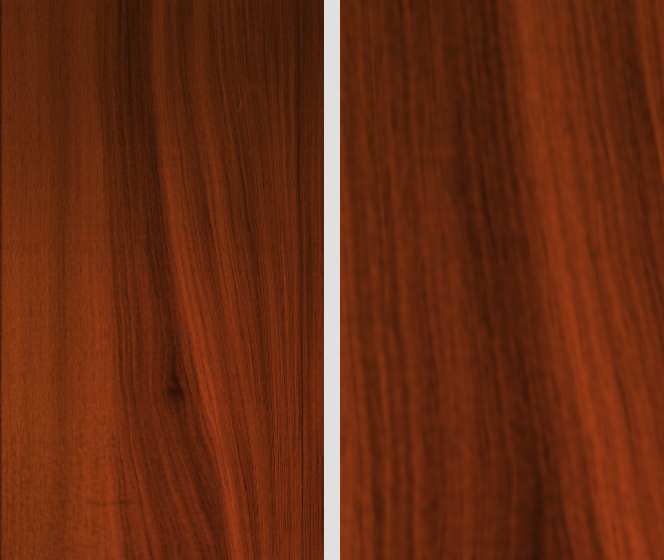
Left, the full canvas; right, a detail of the centre.
Write a WebGL 1 fragment shader that draws this texture.

```glsl
precision highp float;
// Polished red-brown wood board: long grain that leans right towards the foot.
// A bent grain coordinate feeds broad bands, stretched gradient noise streaks,
// thin veins and pores; a soft light field, a knot and growth lines finish it.

uniform vec2 u_resolution;

const vec3 AMBER_WOOD = vec3(1.0, 0.415, 0.14);
const vec3 RED_WOOD = vec3(1.0, 0.375, 0.142);

vec2 hashGradient(vec2 cell) {
  float h = fract(sin(dot(cell, vec2(127.1, 311.7))) * 43758.55);
  return vec2(cos(6.2832 * h), sin(6.2832 * h));
}

// Gradient noise, roughly -0.7 to 0.7
float gradientNoise(vec2 p) {
  vec2 i = floor(p);
  vec2 f = p - i;
  vec2 w = f * f * f * (f * (f * 6.0 - 15.0) + 10.0);
  float a = dot(hashGradient(i), f);
  float b = dot(hashGradient(i + vec2(1.0, 0.0)), f - vec2(1.0, 0.0));
  float c = dot(hashGradient(i + vec2(0.0, 1.0)), f - vec2(0.0, 1.0));
  float d = dot(hashGradient(i + vec2(1.0, 1.0)), f - vec2(1.0, 1.0));
  return mix(mix(a, b, w.x), mix(c, d, w.x), w.y);
}

// Layers of noise, each finer across and along the grain
float streaks(vec2 p, vec2 scale) {
  float sum = 0.0;
  float gain = 1.0;
  for (int k = 0; k < 4; k++) {
    sum += gain * gradientNoise(p * scale + float(k) * 17.3);
    scale *= vec2(1.75, 1.7);
    gain *= 0.95;
  }
  return sum;
}

// Thin dark lines that fade in and out along the grain
float veins(vec2 p, vec2 scale) {
  float ridge = 1.0 - smoothstep(0.0, 0.12, abs(gradientNoise(p * scale)));
  return ridge * smoothstep(-0.1, 0.3, gradientNoise(p * vec2(14.0, 4.0) + 71.0));
}

// Short dark dashes and pale flecks of the open pores
float poreFlecks(vec2 p) {
  float dashes = gradientNoise(p * vec2(125.0, 26.0) + 9.0);
  float flecks = gradientNoise(p * vec2(135.0, 150.0) + 43.0);
  return 0.12 * flecks + 0.12 * dashes - 0.14 * smoothstep(0.15, 0.4, dashes);
}

float bump(float x, float center, float width) {
  float d = (x - center) / width;
  return exp(-d * d);
}

float blob(vec2 p, vec2 center, vec2 size) {
  vec2 d = (p - center) / size;
  return exp(-dot(d, d));
}

// Across-grain coordinate; y runs down the board
float grainCoordinate(vec2 p, vec2 knot) {
  float rise = clamp((p.x - 0.24) / 0.42, 0.0, 1.0);
  float lean = rise * (1.0 - smoothstep(0.76, 0.97, p.x));
  float wander = 0.012 * gradientNoise(p * vec2(3.0, 4.0) + 5.0);
  wander += 0.003 * gradientNoise(p * vec2(9.0, 14.0));
  float detour = 0.4 * (p.x - knot.x) * blob(p, knot, vec2(0.05, 0.05));
  return p.x - 0.25 * pow(p.y, 1.25) * lean + wander - detour;
}

// Broad dark and light bands across the grain
float broadBands(float u, float down) {
  float bands = -0.12 * bump(u, 0.185, 0.03) + 0.09 * bump(u, 0.265, 0.03);
  bands -= 0.11 * smoothstep(0.30, 0.325, u) * (1.0 - smoothstep(0.45, 0.47, u));
  bands -= 0.11 * bump(u, 0.405, 0.04);
  bands -= 0.09 * bump(u, 0.45, 0.01);
  bands += 0.18 * bump(u, 0.495, 0.02);
  bands -= 0.17 * bump(u, 0.56, 0.016);
  bands += 0.10 * bump(u, 0.61, 0.018);
  bands -= 0.17 * bump(u, 0.69, 0.025) * smoothstep(0.1, 0.35, down);
  return bands - 0.3 * bump(u, 0.915, 0.006) - 0.1 * bump(u, 0.95, 0.03);
}

// Faint nested arches of growth lines
float growthArches(vec2 p, vec2 apex) {
  vec2 d = p - apex;
  float arch = d.y - 18.0 * d.x * d.x + 0.02 * gradientNoise(p * 9.0);
  float lines = bump(arch, 0.0, 0.006) + bump(arch, -0.11, 0.007);
  return lines * blob(p, apex + vec2(0.0, 0.04), vec2(0.1, 0.15));
}

// Overall light: dim at the top, glowing at the foot and the left
float lightField(vec2 p) {
  float light = mix(0.305, 0.47, smoothstep(0.0, 0.75, p.y));
  light += 0.05 * (1.0 - smoothstep(0.0, 0.5, p.x));
  light -= 0.03 * smoothstep(0.65, 1.0, p.x);
  light -= 0.05 * blob(p, vec2(0.0, 1.0), vec2(0.2, 0.15));
  return light * (1.0 + 0.05 * gradientNoise(p * vec2(3.0, 5.0) + 31.0));
}

void main() {
  vec2 p = gl_FragCoord.xy / u_resolution;
  p.y = 1.0 - p.y;
  vec2 knot = vec2(0.54, 0.70);
  vec2 grainPoint = vec2(grainCoordinate(p, knot), p.y);

  // Grain is calm on the left and strongly striped elsewhere
  float striped = smoothstep(0.26, 0.38, p.x);
  float mottle = gradientNoise(vec2(p.x * 45.0 + p.y * 20.0, p.y * 110.0 - p.x * 25.0));
  float tone = 1.03 + broadBands(grainPoint.x, p.y) + poreFlecks(grainPoint);
  tone += mix(0.06, 0.19, striped) * streaks(grainPoint, vec2(36.0, 1.1));
  tone -= mix(0.03, 0.17, striped) * veins(grainPoint, vec2(48.0, 1.3));
  tone += 0.12 * mottle * (1.0 - striped) * smoothstep(0.6, 0.9, p.y);
  tone += 0.12 * growthArches(p, vec2(0.78, 0.16));

  // Knot, short cross crack and shaded left edge
  tone -= 0.2 * blob(p, knot, vec2(0.03, 0.01));
  tone -= 0.14 * blob(p, knot - vec2(0.0, 0.05), vec2(0.03, 0.07));
  float crackY = 0.898 + 0.006 * gradientNoise(vec2(p.x * 14.0, 2.0));
  tone -= 0.16 * blob(p, vec2(0.36, crackY), vec2(0.08, 0.004));
  tone -= 0.4 * (1.0 - smoothstep(0.0, 0.01, p.x));

  float redness = smoothstep(0.1, 0.5, p.x) * smoothstep(0.1, 0.7, p.y);
  vec3 wood = mix(AMBER_WOOD, RED_WOOD, redness);
  gl_FragColor = vec4(wood * lightField(p) * max(tone, 0.3), 1.0);
}
```
